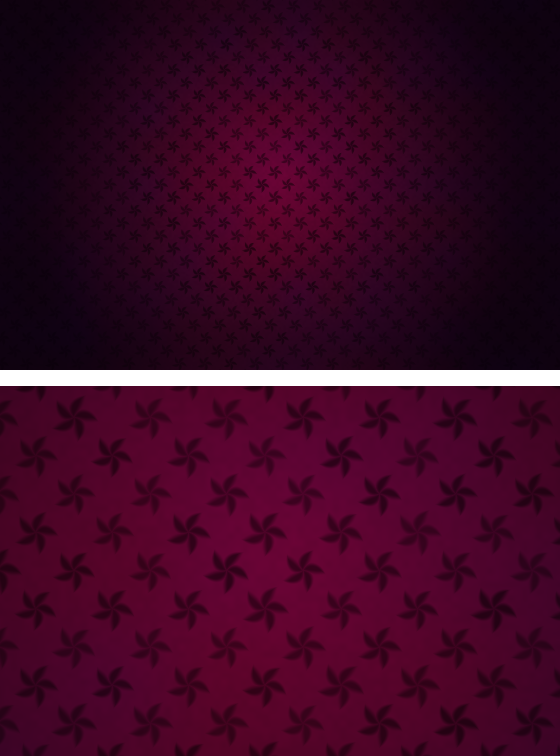
Top: the whole. Bottom: its middle third, enlarged.
Write a WebGL 2 fragment shader that draws this pattern.

```glsl
#version 300 es
precision highp float;
// Staggered dark pinwheel stars on a plum cloth, lit by a soft crimson glow.
// Rows of folded, twisted blades lie over a wrapped radial ramp; the odd row count
// closes by a small sideways drift in the dark margin. Wrapped noise adds wear.

uniform vec2 u_resolution;
out vec4 fragColor;

const float TAU = 6.2831853;
const float COLUMNS = 22.0;
const float ROWS = 29.0;                     // odd, every other row shifted by half
const vec2 GRID_ORIGIN = vec2(0.491, 0.535); // one star sits here
const vec2 GLOW_CENTER = vec2(0.497, 0.515);
const float STAR_RADIUS = 0.0195;            // in canvas heights
const float BLADES = 5.0;

const vec3 EDGE_PLUM = vec3(0.054, 0.006, 0.064);
const vec3 MID_WINE = vec3(0.190, 0.018, 0.128);
const vec3 CORE_CRIMSON = vec3(0.410, 0.015, 0.196);

float hash(vec2 p) {
  vec3 q = fract(p.xyx * 0.1031);
  q += dot(q, q.yzx + 33.33);
  return fract((q.x + q.y) * q.z);
}

// Value noise that wraps over a whole number of cells
float wrappedNoise(vec2 uv, vec2 cells, float seed) {
  vec2 p = uv * cells;
  vec2 i = floor(p);
  vec2 f = fract(p);
  f = f * f * (3.0 - 2.0 * f);
  vec2 lo = mod(i, cells) + seed;
  vec2 hi = mod(i + 1.0, cells) + seed;
  float bottom = mix(hash(lo), hash(vec2(hi.x, lo.y)), f.x);
  float top = mix(hash(vec2(lo.x, hi.y)), hash(hi), f.x);
  return mix(bottom, top, f.y);
}

// Distance along each axis, flattened at the far side so the wrap has no crease
vec2 wrappedOffset(vec2 d) {
  vec2 a = abs(fract(d + 0.5) - 0.5);
  vec2 far = max(a - 0.4, 0.0);
  return a - far * far * 5.0;
}

float glowAmount(vec2 uv, float aspect) {
  vec2 d = wrappedOffset(uv - GLOW_CENTER) * vec2(aspect, 1.0);
  float r = sqrt(dot(d, d) + 0.0015);
  float ramp = 0.98 - 1.45 * r + 0.10 * exp(-9.0 * r);
  return 0.5 * (ramp + sqrt(ramp * ramp + 0.01));
}

vec3 clothColor(float t) {
  vec3 outer = mix(EDGE_PLUM, MID_WINE, clamp(t / 0.42, 0.0, 1.0));
  return mix(outer, CORE_CRIMSON, clamp((t - 0.42) / 0.58, 0.0, 1.1));
}

// Coverage of a pinwheel of unit radius
float pinwheel(vec2 p, float turn, float blur) {
  float r = length(p);
  float sector = TAU / BLADES;
  float angle = atan(p.y, p.x + 1e-6) + turn + 0.65 * r;
  angle = (fract(angle / sector) - 0.5) * sector;
  vec2 q = r * vec2(cos(angle), sin(angle));
  float halfWidth = 0.80 * q.x * (1.0 - q.x);
  return 1.0 - smoothstep(-blur, blur, abs(q.y) - halfWidth);
}

// Column shift of a row: half a step per row, plus the closing drift
float rowShift(float row) {
  float drift = 0.25 * smoothstep(0.25, 0.5, abs(row) / ROWS);
  return 0.5 * row + sign(row) * drift;
}

// The two nearest rows, with slight changes from star to star
float starLayer(vec2 uv, float aspect, float pixel) {
  vec2 p = (uv - GRID_ORIGIN) * vec2(COLUMNS, ROWS);
  float blur = max(0.14, 0.75 * pixel / STAR_RADIUS);
  float halfRows = 0.5 * (ROWS - 1.0);
  float cover = 0.0;
  for (int k = 0; k < 2; k++) {
    float rowLine = floor(p.y) + float(k);
    float row = mod(rowLine + halfRows, ROWS) - halfRows;
    float x = p.x - rowShift(row) + 0.5;
    vec2 id = vec2(mod(floor(x), COLUMNS), row + halfRows);
    vec2 local = vec2((fract(x) - 0.5) * aspect / COLUMNS, (p.y - rowLine) / ROWS);
    float turn = 0.2 + 0.3 * (hash(id + 7.0) - 0.5);
    float radius = STAR_RADIUS * mix(0.94, 1.06, hash(id + 19.0));
    float ink = mix(0.72, 1.0, hash(id + 31.0));
    cover = max(cover, ink * pinwheel(local / radius, turn, blur));
  }
  return cover;
}

void main() {
  vec2 uv = gl_FragCoord.xy / u_resolution;
  float aspect = u_resolution.x / u_resolution.y;

  // Glowing cloth with broad patches of brightness and hue
  float patches = wrappedNoise(uv, vec2(12.0, 8.0), 3.0) - 0.5;
  float hue = wrappedNoise(uv, vec2(15.0, 10.0), 57.0) - 0.5;
  float glow = glowAmount(uv, aspect);
  vec3 color = clothColor(glow + 0.06 * patches * (0.3 + glow));
  color *= 1.0 + hue * vec3(-0.05, 0.0, 0.24);

  // Stars fade into the dark surroundings
  float stars = starLayer(uv, aspect, 1.0 / u_resolution.y);
  float contrast = mix(0.26, 0.52, smoothstep(0.0, 0.6, glow));
  color *= 1.0 - contrast * stars;

  // Fine woven grain
  float grain = wrappedNoise(uv, vec2(240.0, 160.0), 11.0) - 0.5;
  color *= 1.0 + 0.06 * grain;
  fragColor = vec4(color, 1.0);
}
```
